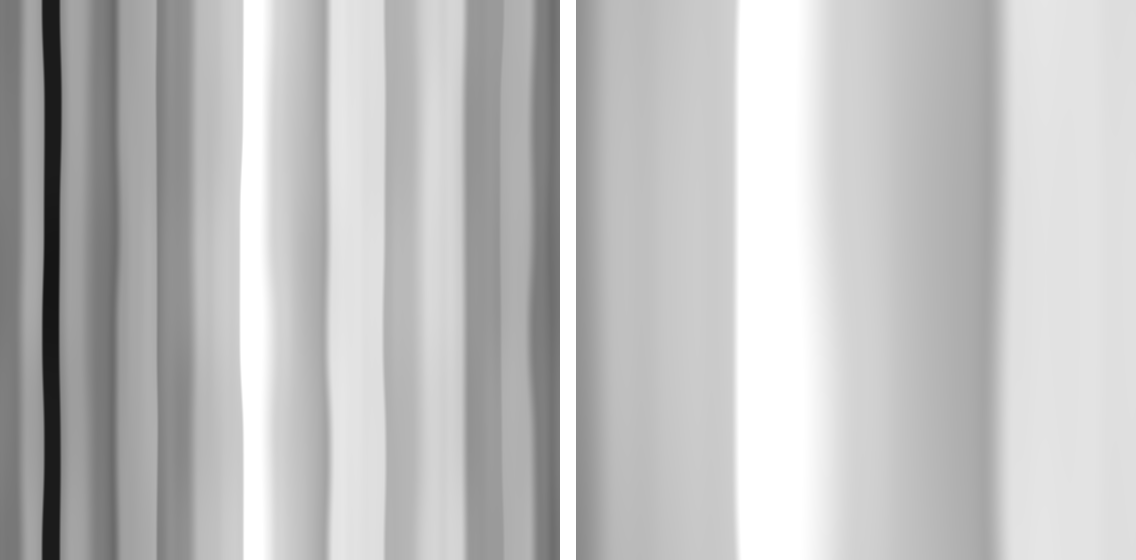
Left: the whole. Right: its middle third, enlarged.
Give the GLSL for this texture, as a WebGL 1 fragment shader.

```glsl
precision highp float;
// Draws soft grey vertical bands of uneven width, with one black and one white stripe; tiles.
uniform vec2 u_resolution;

const float TAU = 6.2832;
const float BANDS = 16.0;          // bands per tile
const float BLACK_BAND = 2.0;
const float WHITE_BAND = 8.0;
const float BASE_TONE = 0.56;
const float SWELL_TONE = 0.25;     // extra light around SWELL_BAND
const float SWELL_BAND = 10.0;
const float ALTERNATION = 0.075;   // light and dark bands take turns
const float TONE_JITTER = 0.04;
const float SLOPE = 0.08;          // gradient across a band
const float SHADE = 0.10;          // dark rim on one side of a band
const float WIDTH_SWING = 0.95;    // slow change of band width
const float WIDTH_JITTER = 0.32;
const float WOBBLE = 0.16;         // waviness of the edges, in bands
const float SHARP_EDGE = 0.05;
const float SOFT_EDGE = 0.34;
const float STREAK = 0.022;
const float MOTTLE = 0.045;

float hash(vec2 p) {
  return fract(sin(dot(p, vec2(127.1, 311.7))) * 43758.5453);
}

// Value noise that wraps after "cells" repeats on each axis.
float wrapNoise(vec2 uv, vec2 cells, float seed) {
  vec2 p = uv * cells;
  vec2 i = floor(p);
  vec2 f = fract(p);
  f = f * f * f * (f * (f * 6.0 - 15.0) + 10.0);
  vec2 a = mod(i, cells) + seed;
  vec2 b = mod(i + 1.0, cells) + seed;
  return mix(mix(hash(a), hash(vec2(b.x, a.y)), f.x),
             mix(hash(vec2(a.x, b.y)), hash(b), f.x), f.y);
}

float bandId(float i) {
  return floor(mod(i + 0.5, BANDS));
}

float isBand(float id, float target) {
  return 1.0 - step(0.5, abs(id - target));
}

// Left edge of band i, in band units.
float edgeAt(float i, float y) {
  float id = bandId(i);
  float swing = WIDTH_SWING * cos(TAU * (id - 13.5) / BANDS) - 0.65;
  float jitter = WIDTH_JITTER * (hash(vec2(id, 3.0)) - 0.5);
  float wave = wrapNoise(vec2(0.0, y), vec2(1.0, 5.0), id + 20.0) - 0.5;
  float bend = wrapNoise(vec2(0.0, y), vec2(1.0, 2.0), id + 50.0) - 0.5;
  float loose = 1.0 + 2.0 * isBand(id, WHITE_BAND + 1.0);
  return i + swing + jitter + WOBBLE * loose * (0.6 * wave + 0.4 * bend);
}

// Grey of a band at t, from 0 at its left edge to 1 at its right edge.
float bandTone(float id, float t, float y) {
  float swell = 0.5 + 0.5 * cos(TAU * (id - SWELL_BAND) / BANDS);
  float light = mod(id + step(WHITE_BAND - 0.5, id), 2.0);
  float tone = BASE_TONE + SWELL_TONE * swell * swell;
  tone += ALTERNATION * (light * 2.0 - 1.0);
  tone += TONE_JITTER * (hash(vec2(id, 7.0)) - 0.5);

  // Gradient, steeper beside the white stripe, and a dark rim.
  float slope = SLOPE * (hash(vec2(id, 11.0)) - 0.5);
  slope -= 0.2 * isBand(id, WHITE_BAND + 1.0);
  slope += 0.1 * isBand(id, WHITE_BAND - 1.0);
  float side = mix(t, 1.0 - t, step(0.6, hash(vec2(id, 13.0))));
  float rim = hash(vec2(id, 17.0)) * (1.0 - 0.8 * swell);
  tone += slope * (t - 0.5) - SHADE * rim * smoothstep(0.6, 1.0, side);

  // Accent stripes.
  float drift = wrapNoise(vec2(0.0, y), vec2(1.0, 4.0), 90.0);
  tone = mix(tone, 0.03 + 0.13 * drift, isBand(id, BLACK_BAND));
  float white = mix(1.02, 0.8, smoothstep(0.4, 1.0, t));
  return mix(tone, white, isBand(id, WHITE_BAND));
}

void main() {
  vec2 uv = gl_FragCoord.xy / u_resolution;
  float x = uv.x * BANDS;
  float tone = BASE_TONE;

  // Lay the bands over each other from left to right, past both borders.
  for (int k = -2; k <= 18; k++) {
    float i = float(k);
    float id = bandId(i);
    float left = edgeAt(i, uv.y);
    float right = edgeAt(i + 1.0, uv.y);
    float t = clamp((x - left) / (right - left), 0.0, 1.0);
    float crisp = max(isBand(id, BLACK_BAND), isBand(id, BLACK_BAND + 1.0));
    float blur = pow(hash(vec2(id, 23.0)), 4.0) * (1.0 - crisp);
    blur = max(blur, 0.7 * isBand(id, WHITE_BAND + 1.0));
    float soft = mix(SHARP_EDGE, SOFT_EDGE, blur);
    tone = mix(tone, bandTone(id, t, uv.y), smoothstep(left - soft, left + soft, x));
  }

  // Faint long streaks and broad mottling, weaker on black.
  float streak = wrapNoise(uv, vec2(72.0, 2.0), 5.0) - 0.5;
  float mottle = wrapNoise(uv, vec2(18.0, 4.0), 31.0) - 0.5;
  tone += (STREAK * streak + MOTTLE * mottle) * smoothstep(0.0, 0.6, tone);
  gl_FragColor = vec4(vec3(clamp(tone, 0.0, 1.0)), 1.0);
}
```
